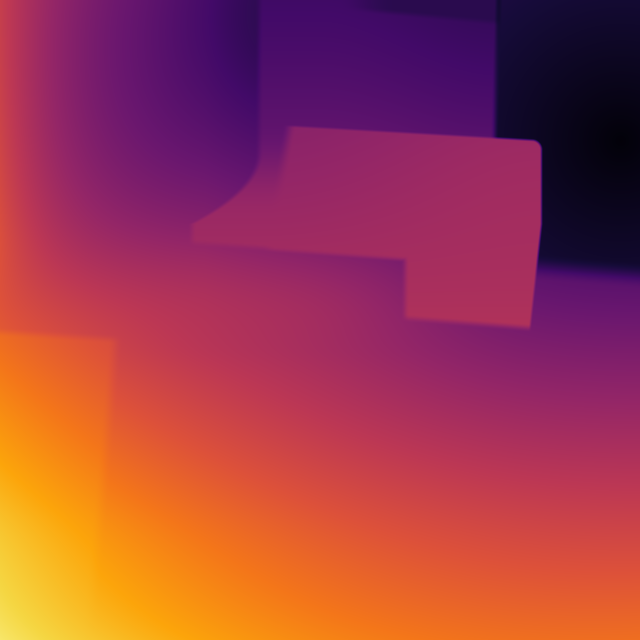
This texture map is drawn by a Shadertoy shader. Its source:

```glsl
// Heat-coloured depth map: a block and back panel above a glowing sloped floor.
#define FLOOR_SLOPE 0.75
#define FLOOR_LEVEL 0.32
#define LEFT_GLOW 0.30
#define CRISP 0.003
#define SOFT 0.007
#define CORNER_RADIUS 0.014

// Soft mask: 0 where d < -w, 1 where d > w
float edge(float d, float w) { return smoothstep(-w, w, d); }

// Heat ramp from black through violet and orange to pale yellow
vec3 heat(float t) {
    vec3 ramp[11] = vec3[11](
        vec3(0.001, 0.000, 0.014), vec3(0.087, 0.045, 0.225),
        vec3(0.258, 0.039, 0.406), vec3(0.416, 0.090, 0.433),
        vec3(0.578, 0.148, 0.404), vec3(0.736, 0.216, 0.330),
        vec3(0.865, 0.317, 0.226), vec3(0.955, 0.460, 0.100),
        vec3(0.988, 0.645, 0.040), vec3(0.961, 0.840, 0.260),
        vec3(0.988, 0.998, 0.645));
    float s = clamp(t, 0.0, 0.999) * 10.0;
    int i = int(s);
    return mix(ramp[i], ramp[i + 1], fract(s));
}

// Floor: nearer toward the bottom and the left
float floorDepth(vec2 p) {
    float away = 1.0 - p.x;
    float d = FLOOR_LEVEL + FLOOR_SLOPE * (p.y - 0.52) + LEFT_GLOW * away * away;
    vec2 q = (p - vec2(0.52, 0.42)) / vec2(0.22, 0.16);
    d += 0.05 * exp(-dot(q, q));
    return d - 0.04 * away * smoothstep(0.8, 1.0, p.y);
}

// Wall: falls off exponentially from the left side
float wallDepth(vec2 p) {
    float yy = p.y * p.y;
    float reach = max(0.19 - 0.22 * p.y, 0.05);
    float d = 0.17 + 1.5 * yy + (0.36 - 1.05 * yy) * exp(-p.x / reach);
    d -= 0.04 * smoothstep(0.2, 0.4, p.x) * (1.0 - smoothstep(0.0, 0.3, p.y));
    return d - 0.2 * max(p.x - 0.32, 0.0);
}

// Low box at the left, fading out downward
float boxGlow(vec2 p) {
    float side = edge(0.181 - 0.09 * (p.y - 0.53) - p.x, 0.012);
    float top = edge(p.y - 0.519 - 0.06 * p.x, 0.008);
    return 0.10 * max(1.0 - p.y, 0.0) * side * top;
}

// Dark far opening at the upper right
float openingDepth(vec2 p) {
    return 0.01 + 0.35 * length(p - vec2(0.97, 0.22));
}

float openingMask(vec2 p) {
    float side = edge(p.x - 0.779 + 0.03 * p.y, SOFT);
    float sill = edge(0.418 + 0.08 * (p.x - 0.846) - p.y, 0.022);
    return side * sill;
}

float blockDepth(vec2 p) {
    return 0.375 + 0.31 * (p.y - 0.2) + 0.04 * smoothstep(0.4, 0.85, p.x)
         * (1.0 - smoothstep(0.2, 0.5, p.y));
}

// Slanted lower edge shared by the panel foot and the block
float ledge(float x) { return 0.379 + 0.074 * (x - 0.297); }

// Block: rounded upper right corner and a leg at the right
float blockMask(vec2 p) {
    float right = p.x - 0.846 + 0.11 * max(p.y - 0.35, 0.0);
    float top = 0.197 + 0.058 * (p.x - 0.452) - p.y;
    vec2 q = vec2(right, top) + CORNER_RADIUS;
    float corner = length(max(q, 0.0)) + min(max(q.x, q.y), 0.0) - CORNER_RADIUS;
    float left = edge(p.x - 0.452 + 0.17 * (p.y - 0.2), 0.011);
    float upper = edge(ledge(p.x) - p.y, SOFT);
    float leg = edge(p.x - 0.633, SOFT) * edge(0.497 + 0.08 * (p.x - 0.633) - p.y, SOFT);
    return edge(-corner, CRISP) * left * max(upper, leg);
}

// Back panel: its left side flares into a foot
float panelMask(vec2 p) {
    float flare = clamp((p.y - 0.24) / 0.11, 0.0, 1.0);
    float left = edge(p.x - 0.405 + 0.105 * flare * flare, SOFT);
    float right = edge(0.779 - 0.03 * p.y - p.x, SOFT);
    return left * right * edge(ledge(p.x) - p.y, SOFT);
}

float panelDepth(vec2 p) {
    float d = 0.195 + 0.25 * p.y + 0.7 * p.y * p.y;
    d -= 0.03 * smoothstep(0.5, 0.78, p.x);
    float strip = edge(0.016 + 0.095 * (p.x - 0.573) - p.y, 0.006);
    d = mix(d, 0.145, strip * smoothstep(0.53, 0.62, p.x));
    return mix(d, blockDepth(p), smoothstep(0.2, 0.34, p.y));
}

void mainImage(out vec4 fragColor, in vec2 fragCoord) {
    // Canvas units, with y running down from the top
    vec2 p = fragCoord / iResolution.xy;
    p.y = 1.0 - p.y;

    // Layers from back to front
    float wall = (1.0 - smoothstep(0.36, 0.56, p.y)) * (1.0 - smoothstep(0.45, 0.85, p.x));
    float depth = mix(floorDepth(p), wallDepth(p), wall) + boxGlow(p);
    depth = mix(depth, openingDepth(p), openingMask(p));
    depth = mix(depth, panelDepth(p), panelMask(p));
    depth = mix(depth, blockDepth(p), blockMask(p));

    fragColor = vec4(heat(depth), 1.0);
}
```
